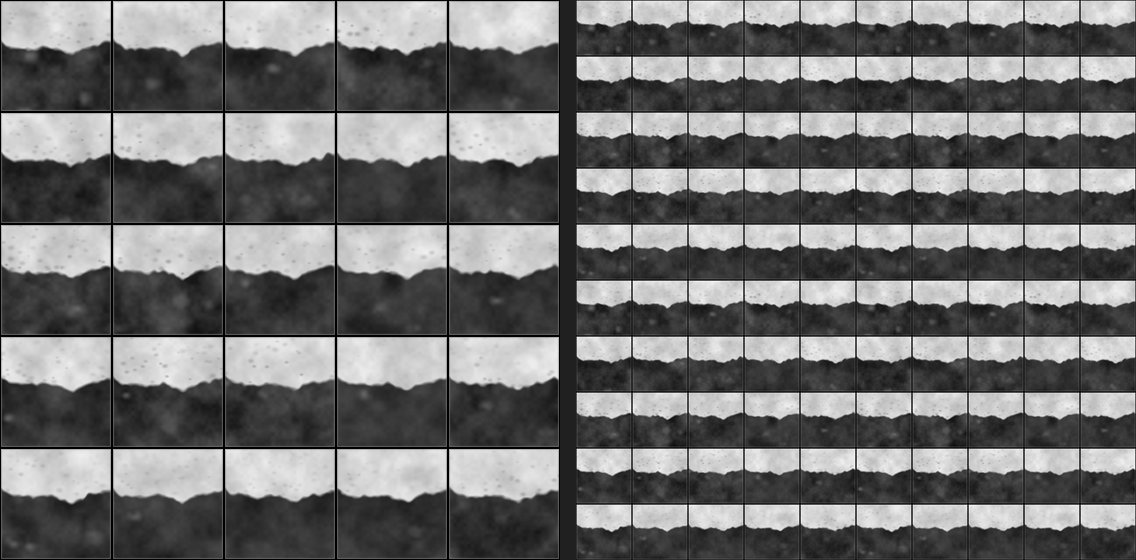
Left: one tile. Right: repeated 2 by 2.
A WebGL 2 fragment shader for this pattern:

```glsl
#version 300 es
precision highp float;
// A grid of square tiles, each pale mottled plaster above dark mottled stone.
// One ragged profile parts the two in every tile; wrapped value noise and
// cellular specks vary the wear, and thin black joints frame each tile.

#define TILES 5.0          // repeats across and down
#define JOINT 0.0105       // half width of the black joint, in tiles
#define RIM 0.020          // outer reach of the worn rim, in tiles
#define EDGE_SOFT 0.020    // half width of the pale/dark transition
#define EDGE_ROUGH 0.032   // variation of the profile between tiles
#define PALE_CONTRAST 0.30
#define DARK_CONTRAST 0.34
#define PALE vec3(0.835)
#define DARK vec3(0.195)
#define SMUDGE vec3(0.45)
#define SPOT vec3(0.43)
#define RIM_COLOR vec3(0.50)

uniform vec2 u_resolution;
out vec4 outColor;

float hash(vec2 p) {
    vec3 q = fract(vec3(p.xyx) * vec3(0.1031, 0.1030, 0.0973));
    q += dot(q, q.yzx + 33.33);
    return fract((q.x + q.y) * q.z);
}

// Value noise on a lattice of freq cells per tile, wrapping over the canvas.
float noise(vec2 p, float freq, float seed) {
    float period = TILES * freq;
    vec2 cell = floor(p * freq), f = fract(p * freq);
    vec2 a = mod(cell, period) + seed, b = mod(cell + 1.0, period) + seed;
    f = f * f * (3.0 - 2.0 * f);
    return mix(mix(hash(a), hash(vec2(b.x, a.y)), f.x),
               mix(hash(vec2(a.x, b.y)), hash(b), f.x), f.y);
}

// Four octaves, centred on zero.
float clouds(vec2 p, float freq, float seed) {
    float sum = 0.0, weight = 0.46;
    for (int i = 0; i < 4; i++) {
        sum += weight * (noise(p, freq, seed) - 0.5);
        freq *= 2.0;
        weight *= 0.6;
        seed += 137.0;
    }
    return sum;
}

// Soft round specks, at most one in each jittered cell.
float specks(vec2 p, float freq, float chance, float seed) {
    vec2 q = p * freq, cell = floor(q);
    float ink = 0.0;
    for (int y = -1; y <= 1; y++)
    for (int x = -1; x <= 1; x++) {
        vec2 c = cell + vec2(x, y);
        vec2 id = mod(c, TILES * freq) + seed;
        vec2 jitter = vec2(hash(id + 31.0), hash(id + 67.0));
        float present = step(hash(id), chance);
        float radius = mix(0.25, 0.6, hash(id + 103.0));
        float d = length((q - c - jitter) * vec2(0.8, 1.1));
        ink = max(ink, present * (1.0 - smoothstep(0.0, radius, d)));
    }
    return ink;
}

float bump(float x, float center, float width) {
    float t = (x - center) / width;
    return exp(-t * t);
}

// Height of the dark part: raised ends, a low shoulder and a central notch.
float profile(float x) {
    float depth = 0.438 - 0.085 * exp(-x * 15.0);
    depth -= 0.060 * smoothstep(0.72, 1.0, x);
    depth += 0.046 * bump(x, 0.63, 0.075);
    depth -= 0.016 * bump(x, 0.42, 0.055);
    depth -= 0.014 * bump(x, 0.78, 0.045);
    return 1.0 - depth + 0.004 * sin(x * 56.0);
}

void main() {
    vec2 p = gl_FragCoord.xy / u_resolution * TILES;
    vec2 tile = floor(p), local = fract(p);
    float aa = TILES / min(u_resolution.x, u_resolution.y);
    float wear = hash(tile + 211.0);

    // Pale plaster with smudges that gather toward its lower edge
    vec3 pale = PALE + PALE_CONTRAST * clouds(p, 4.0, 11.0);
    float smudge = specks(p, 15.0, 0.30, 19.0) * noise(p, 4.0, 53.0);
    smudge *= mix(0.65, 0.3, smoothstep(0.6, 0.95, local.y));
    pale = mix(pale, SMUDGE, smudge * mix(0.4, 1.0, wear));

    // Dark stone with a few faded spots
    float contrast = DARK_CONTRAST * mix(0.65, 1.2, wear);
    vec3 dark = DARK + contrast * clouds(p, 4.0, 401.0);
    float spot = specks(p, 5.0, 0.08, 83.0) * noise(p, 16.0, 97.0);
    dark = mix(dark, SPOT, spot);

    // Ragged boundary
    float ragged = noise(vec2(p.x, tile.y + 0.5), 15.0, 307.0) - 0.5;
    ragged += 0.6 * (noise(p, 24.0, 331.0) - 0.5);
    float height = profile(local.x) + EDGE_ROUGH * ragged;
    float soft = max(EDGE_SOFT, aa);
    float upper = smoothstep(-soft, soft, local.y - height);
    vec3 color = mix(dark, pale, upper);

    // Worn rim and black joint
    vec2 border = min(local, 1.0 - local);
    float d = min(border.x, border.y);
    float rim = 1.0 - smoothstep(RIM - 0.5 * aa, RIM + 0.5 * aa, d);
    color = mix(color, RIM_COLOR, rim * mix(0.6, 0.3, upper));
    color *= smoothstep(JOINT - 0.5 * aa, JOINT + 0.5 * aa, d);

    outColor = vec4(clamp(color, 0.0, 1.0), 1.0);
}
```
